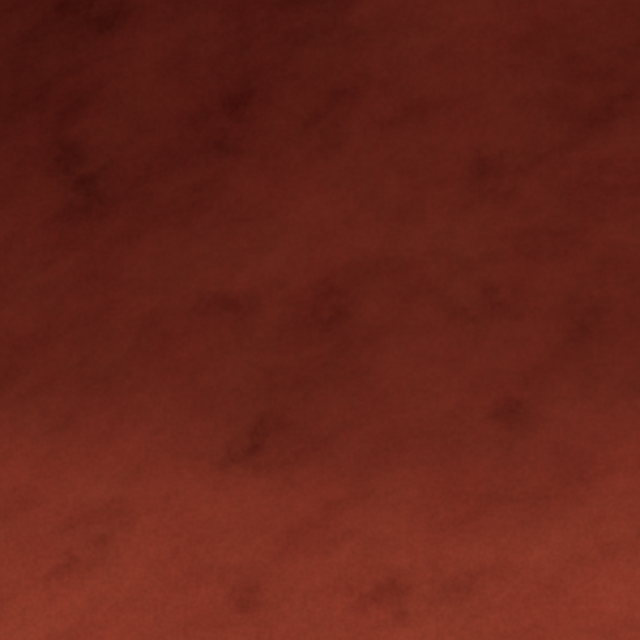
A WebGL 2 fragment shader for this texture:

```glsl
#version 300 es
precision highp float;

uniform vec2 u_resolution;
out vec4 fragColor;

#define DARK vec3(0.270, 0.076, 0.054)
#define BRIGHT vec3(0.550, 0.224, 0.158)
#define GLOW_HEIGHT 0.47
#define GLOW_GAIN 0.42
#define CORNER_SHADE 0.24
#define CLOUD_GAIN 0.12
#define MOTTLE_GAIN 0.075
#define STREAK_GAIN 0.10
#define STAIN_CELLS 4.6
#define STAIN_DEPTH 0.34
#define GRAIN_SCALE 150.0
#define GRAIN_GAIN 0.095

// Integer hash: two values in 0..1 per lattice point
vec2 hash2(vec2 p) {
    uvec2 q = uvec2(ivec2(p)) * uvec2(1597u, 3812u) + uvec2(7919u, 104729u);
    q ^= q.yx * 747796u + 2891u;
    q = (q ^ (q >> 15u)) * 277803u;
    q += q.yx * 1664525u;
    q = (q ^ (q >> 13u)) * 224695u;
    q ^= q >> 16u;
    return vec2(q & 65535u) / 65535.0;
}

float cornerSlope(vec2 cell, vec2 offset) {
    float angle = 6.28318 * hash2(cell).x;
    return dot(vec2(cos(angle), sin(angle)), offset);
}

// Gradient noise, roughly -0.7..0.7
float gradientNoise(vec2 p) {
    vec2 i = floor(p), f = p - i;
    vec2 u = f * f * f * (f * (f * 6.0 - 15.0) + 10.0);
    vec2 e = vec2(1.0, 0.0);
    float low = mix(cornerSlope(i, f), cornerSlope(i + e, f - e), u.x);
    float high = mix(cornerSlope(i + e.yx, f - e.yx), cornerSlope(i + 1.0, f - 1.0), u.x);
    return mix(low, high, u.y);
}

float fbm(vec2 p) {
    float sum = 0.0, gain = 1.0;
    for (int octave = 0; octave < 5; octave++) {
        sum += gain * gradientNoise(p);
        p = mat2(1.6, 1.2, -1.2, 1.6) * p + 17.3;
        gain *= 0.55;
    }
    return sum;
}

mat2 rotation(float angle) {
    float c = cos(angle), s = sin(angle);
    return mat2(c, -s, s, c);
}

// Scattered soft stains: tilted ellipses with ragged, broken rims
float stains(vec2 uv) {
    vec2 warp = vec2(fbm(uv * 14.0), fbm(uv * 14.0 + 40.0)) * 0.028;
    vec2 p = (uv + warp) * STAIN_CELLS;
    vec2 home = floor(p);
    float shade = 0.0;
    for (int y = -1; y <= 1; y++) {
        for (int x = -1; x <= 1; x++) {
            vec2 cell = home + vec2(x, y);
            vec2 place = hash2(cell + 60.0);
            vec2 shape = hash2(cell + 130.0);
            vec2 kind = hash2(cell + 210.0);
            vec2 d = rotation((shape.x - 0.3) * 1.8) * (p - cell - 0.15 - 0.7 * place);
            d /= vec2(mix(0.16, 0.38, shape.y), mix(0.10, 0.20, kind.y));
            shade += step(kind.x, 0.66) * exp(-dot(d, d)) * mix(0.4, 0.9, place.x);
        }
    }
    return shade * mix(0.3, 1.0, smoothstep(-0.5, 0.5, fbm(uv * 22.0 + 9.0)));
}

void main() {
    vec2 uv = gl_FragCoord.xy / u_resolution;

    // Broad light: bright foot, dim top, shaded upper left corner
    float bend = uv.y + 0.05 * gradientNoise(uv * 2.3 + 5.0);
    float glow = 1.0 - smoothstep(0.02, GLOW_HEIGHT, bend);
    float tone = 0.55 - 0.27 * uv.y + GLOW_GAIN * glow;
    tone -= CORNER_SHADE * smoothstep(0.75, 0.0, length(uv - vec2(0.0, 1.0)));

    // Clouds, mottling and short streaks that rise to the right
    vec2 along = vec2(uv.x, uv.y - uv.x * (0.5 - 0.22 * uv.x));
    tone += CLOUD_GAIN * fbm(along * vec2(3.5, 5.5) + 21.0);
    tone += MOTTLE_GAIN * fbm(along * vec2(15.0, 21.0) + 51.0);
    tone -= STREAK_GAIN * smoothstep(0.05, 0.8, fbm(along * vec2(5.0, 13.0) + 33.0));
    tone -= STAIN_DEPTH * stains(uv);

    // Soft nap, stronger where the light falls
    float nap = gradientNoise(uv * GRAIN_SCALE) + 0.8 * gradientNoise(uv * GRAIN_SCALE * 0.45 + 70.0);
    tone += GRAIN_GAIN * nap * mix(0.65, 1.15, glow);

    // Slight drift between red and brown
    vec3 colour = mix(DARK, BRIGHT, clamp(tone, -0.15, 1.1));
    float drift = gradientNoise(uv * 55.0 + 90.0) + gradientNoise(uv * 9.0 + 3.0);
    colour += vec3(-0.006, 0.006, 0.001) * drift;

    fragColor = vec4(colour, 1.0);
}
```
